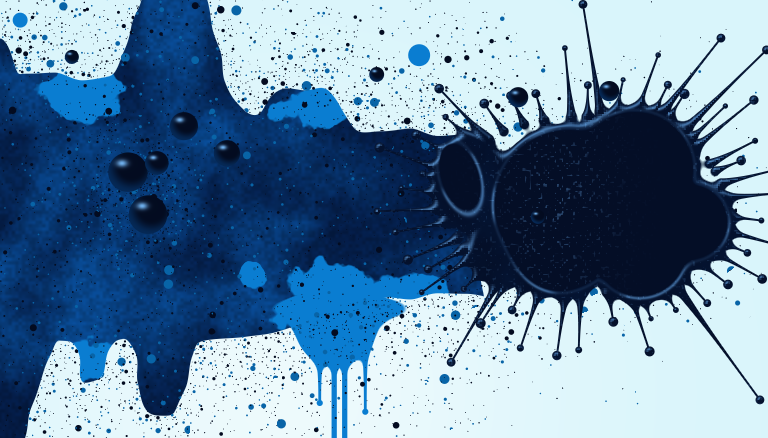
Write a Shadertoy shader that draws this background.

```glsl
// Blue ink pool with splashes, and a dark spiked ink crown on pale paper.
const vec3 PAPER = vec3(.85,.96,.985), WHITE = vec3(.95,.985,.99);
const vec3 INK = vec3(.012,.045,.125), NAVY = vec3(.015,.105,.265);
const vec3 BLUE = vec3(.03,.27,.54), AZURE = vec3(.04,.49,.82), GLINT = vec3(.42,.64,.8);
const vec2 CROWN_CENTER = vec2(1.336,.532), CROWN_RADII = vec2(.322,.206);
const int SPIKES = 42, SPECK_LAYERS = 4;
// Centre and radius
const vec3 BEADS[10] = vec3[10](
  vec3(.292,.607,.045), vec3(.358,.628,.027), vec3(.338,.51,.044), vec3(.42,.712,.032),
  vec3(.518,.65,.03), vec3(.164,.87,.016), vec3(.86,.83,.017), vec3(1.183,.778,.023),
  vec3(1.391,.792,.023), vec3(1.228,.505,.016));
// Root and tip
const vec4 LONG_SPIKES[5] = vec4[5](
  vec4(1.37,.75,1.331,.99), vec4(1.51,.74,1.646,.913), vec4(1.57,.71,1.75,.886),
  vec4(1.55,.34,1.735,.087), vec4(1.14,.36,1.03,.173));

vec2 hash2(vec2 p) {
  vec3 q = fract(p.xyx*vec3(.1031,.103,.0973));
  q += dot(q, q.yzx + 33.33);
  return fract((q.xx + q.yz)*q.zy);
}
float noise(vec2 p) {
  vec2 i = floor(p), f = fract(p), u = f*f*(3. - 2.*f);
  return mix(mix(hash2(i).x, hash2(i + vec2(1,0)).x, u.x),
    mix(hash2(i + vec2(0,1)).x, hash2(i + 1.).x, u.x), u.y);
}
float fbm(vec2 p) {
  return .53*noise(p) + .27*noise(p*2.03 + 7.) + .13*noise(p*4.1 + 3.) + .07*noise(p*8.2);
}
float cover(float d) { return clamp(.5 - d*iResolution.y, 0., 1.); }
float smin(float a, float b, float k) {
  float h = max(k - abs(a - b), 0.)/k;
  return min(a, b) - h*h*k*.25;
}
float bell(float t) { return exp(-t*t); }
float hat(float x, float c, float w) { x = (x - c)/w; return bell(x*x); }
float glow(vec2 p, float x, float y, float rx, float ry) {
  return bell(length((p - vec2(x, y))/vec2(rx, ry)));
}
float disc(vec2 p, float x, float y, float r) { return length(p - vec2(x, y)) - r; }
float oval(vec2 p, float rx, float ry) { return (length(p/vec2(rx, ry)) - 1.)*min(rx, ry); }

// Tapered line with a bead at its tip
float spike(vec2 p, vec2 a, vec2 b, float bead) {
  vec2 ab = b - a;
  float t = clamp(dot(p - a, ab)/dot(ab, ab), 0., 1.);
  return min(length(p - a - ab*t) - .011*mix(.2, 1., pow(1. - t, 3.)), length(p - b) - bead);
}
// Pool between an upper and a lower wavy profile
float poolDist(vec2 p) {
  p += .028*(vec2(noise(p*16.), noise(p*16. + 50.)) - .5);
  float x = p.x;
  float top = mix(.83, .7, smoothstep(.3, .75, x)) + .27*hat(x,.405,.1)
    + .1*hat(x,.7,.09) + .08*hat(x,0.,.03);
  float bottom = .225 + .1*smoothstep(.45, .95, x) - .17*hat(x,.37,.062)
    - .1*hat(x,.21,.035) - .26*(1. - smoothstep(.03, .14, x));
  return max(max(p.y - top, bottom - p.y), x - 1.1);
}
// Bright drop with runs down the paper
float dropDist(vec2 p) {
  float d = smin(oval(p - vec2(.765,.25), .09, .085), oval(p - vec2(.775,.295), .15, .035), .05);
  float runs = min(spike(p, vec2(.73,.2), vec2(.73,.08), .006), spike(p, vec2(.834,.24), vec2(.834,.06), .006));
  runs = min(runs, max(abs(abs(p.x - .775) - .012) - .005, p.y - .24));
  return smin(d, runs - .001, .025);
}
float cellDist(vec2 p) {
  float d = smin(disc(p,1.301,.532,.171), disc(p,1.45,.612,.132), .03);
  d = smin(d, disc(p,1.575,.493,.085), .02);
  return smin(d, min(disc(p,1.461,.429,.105), disc(p,1.279,.441,.105)), .03);
}
float spikesDist(vec2 p) {
  float d = 1.;
  for (int i = 0; i < SPIKES; i++) {
    vec2 h = hash2(vec2(i + 3, 11));
    float a = (float(i) + .7*h.x)*6.2832/float(SPIKES);
    vec2 dir = vec2(cos(a), sin(a)), root = CROWN_CENTER + CROWN_RADII*dir;
    d = min(d, spike(p, root, root + dir*(.06 + .12*h.y*h.y), .005 + .007*h.x));
  }
  for (int i = 0; i < 5; i++) d = min(d, spike(p, LONG_SPIKES[i].xy, LONG_SPIKES[i].zw, .01));
  return d;
}

void mainImage(out vec4 fragColor, in vec2 fragCoord) {
  vec2 p = fragCoord/iResolution.y;
  float pool = poolDist(p), rough = fbm(p*19.);
  vec3 col = mix(PAPER, WHITE, .8*glow(p,.65,.1,.6,.6));
  // Cloudy pool with rough azure splashes
  float cloud = smoothstep(.35, .8, fbm(p*5.)) + .7*glow(p,.31,.28,.16,.13) + .6*glow(p,.6,.7,.12,.08);
  vec3 ink = mix(NAVY, BLUE, min(cloud, 1.))*(.86 + .28*noise(p*130.));
  float splash = glow(p,.76,.325,.14,.08) + glow(p,.97,.33,.07,.045) + glow(p,.18,.8,.1,.08)
    + glow(p,.72,.76,.1,.06) + glow(p,.2,.18,.09,.06) + glow(p,.575,.377,.03,.03);
  ink = mix(ink, AZURE, smoothstep(.46, .56, splash + rough - .5));
  float slope = max(length(vec2(dFdx(pool), dFdy(pool)))*iResolution.y, 1.);
  col = mix(mix(col, ink, cover(pool/slope)), AZURE, cover(dropDist(p)));
  // Crown shape
  float cell = cellDist(p), hole = oval(mat2(.95,-.3,.3,.95)*(p - vec2(1.05,.596)), .042, .078);
  float body = smin(cell - .016, oval(p - vec2(1.07,.585), .085, .11), .04);
  body = smin(body, disc(p,1.14,.42,.07), .05);
  float crown = smin(body, spikesDist(p), .028), inside = min(cell, hole);
  // Scattered specks
  float density = pool > 0. ? .6*exp(-7.*pool)*(1. - smoothstep(.9, 1.35, p.x)) : .13;
  density += .7*glow(p,.32,.56,.12,.12) + .12*exp(-14.*max(body, 0.));
  for (int i = 0; i < SPECK_LAYERS; i++) {
    float scale = 19.*pow(1.8, float(i));
    vec2 id = floor(p*scale), h = hash2(id + 37.*float(i)), k = hash2(id + 91.);
    float r = mix(.07, .22, k.x*k.x);
    float d = (length(fract(p*scale) - mix(vec2(r), vec2(1. - r), h)) - r)/scale;
    col = mix(col, k.x > .8 ? AZURE*.8 : INK, cover(d)*step(k.y, density));
  }
  col = mix(col, AZURE, cover(min(disc(p,.957,.874,.025), disc(p,.046,.954,.017))));
  // Wet edges, glossy rims, grainy cells
  vec2 g = vec2(dFdx(crown), dFdy(crown));
  float lit = max(dot(g/max(length(g), 1e-5), vec2(-.5,.85)), 0.), grain = smoothstep(.72, .95, noise(p*190.));
  vec3 wet = INK*1.15 + .12*BLUE*rough + GLINT*(.14*grain + .6*lit*bell((crown + .006)/.003));
  wet += bell((inside - .005)/.0035)*(.1 + .4*smoothstep(.45, .8, noise(p*13.)))*GLINT;
  vec3 well = INK*1.2 + .35*GLINT*grain*glow(p,1.27,.53,.12,.2);
  col = mix(col, mix(wet, well, cover(inside)), cover(crown));
  // Glossy beads
  for (int i = 0; i < 10; i++) {
    vec2 n = (p - BEADS[i].xy)/BEADS[i].z;
    vec3 shade = mix(INK, BLUE, .5*smoothstep(.6, 1.3, length(n - vec2(.2,.3))));
    col = mix(col, shade + GLINT*glow(n,-.3,.45,.28,.18), cover((length(n) - 1.)*BEADS[i].z));
  }
  fragColor = vec4(col, 1);
}
```
